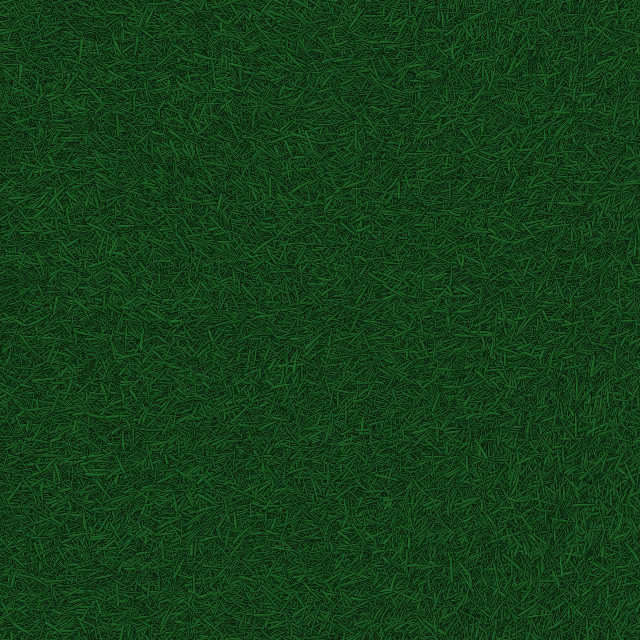
A Shadertoy shader for this texture:

```glsl
vec4 hash4(vec2 p) {
    vec4 q = vec4(dot(p, vec2(127.1, 311.7)), dot(p, vec2(269.5, 183.3)),
                  dot(p, vec2(113.5, 271.9)), dot(p, vec2(246.1, 124.6)));
    return fract(sin(q) * 43758.5453);
}

// Prevailing lean of the grass: flat on the left, steeper on the right
float leanAngle(vec2 p) {
    float swirl = 0.3 * sin(5.0 * p.y + 2.0 * p.x) + 0.25 * sin(11.0 * p.x - 7.0 * p.y);
    return mix(-0.05, 0.95, smoothstep(0.3, 0.9, p.x)) + swirl;
}

// Maps a brightness to the green of the lawn
vec3 grassColor(float light) {
    return light * vec3(0.32, 1.0, 0.4);
}

// Paints one narrow blade and its tight contact shadow over the colour below
vec3 paintBlade(vec3 below, vec2 p, vec2 center, vec4 shape, vec4 tone,
                float height, float cellSize, float pixel) {
    float angle = leanAngle(center) + (shape.z + tone.z - 1.0) * 1.9;
    float c = cos(angle), s = sin(angle);
    vec2 q = mat2(c, -s, s, c) * (p - center);

    float halfLength = cellSize * mix(0.35, 0.97, shape.w);
    float halfWidth = mix(0.0006, 0.0021, tone.x);
    float along = q.x / halfLength;
    q.y += (tone.y - 0.5) * 0.004 * (along * along - 0.3);

    // Nearly parallel sides, narrowing towards one blunt end
    float taper = (1.0 - 0.3 * along) * (1.0 - pow(abs(along), 8.0));
    float d = max(abs(q.y) - halfWidth * taper, abs(q.x) - halfLength);
    float shadow = 1.0 - smoothstep(0.0, 0.0015, d);
    float cover = 1.0 - smoothstep(-0.5 * pixel, 0.5 * pixel, d);

    // One side of the fold catches more light, with faint streaks along it
    float fold = smoothstep(-halfWidth, halfWidth, q.y);
    float streak = sin(q.x * 900.0 + tone.y * 40.0) * sin(q.y * 2600.0 + tone.w * 6.3);
    float light = mix(0.295, 0.35, height) + (tone.w - 0.5) * 0.06;
    light *= mix(0.84, 1.16, fold) + 0.06 * streak;

    return mix(below * (1.0 - 0.56 * shadow), grassColor(light), cover);
}

void mainImage(out vec4 fragColor, in vec2 fragCoord) {
    vec2 uv = fragCoord / iResolution.y;
    float pixel = 1.0 / iResolution.y;
    float cellSize = 1.0 / 42.0;

    // Dark thatch between the blades
    vec3 color = grassColor(0.22);

    // Blades stacked from the deepest layer to the top
    const int LAYERS = 18;
    for (int layer = 0; layer < LAYERS; layer++) {
        float height = float(layer) / float(LAYERS - 1);
        vec2 shift = hash4(vec2(float(layer), 4.7)).xy;
        vec2 cell = floor(uv / cellSize + shift);

        for (int j = -1; j <= 1; j++) {
            for (int i = -1; i <= 1; i++) {
                vec2 id = cell + vec2(i, j);
                vec4 shape = hash4(id + float(layer) * 17.3);
                vec4 tone = hash4(id + float(layer) * 23.9 + 61.7);
                vec2 center = (id + 0.15 + 0.7 * shape.xy - shift) * cellSize;
                color = paintBlade(color, uv, center, shape, tone, height, cellSize, pixel);
            }
        }
    }

    fragColor = vec4(color, 1.0);
}
```
